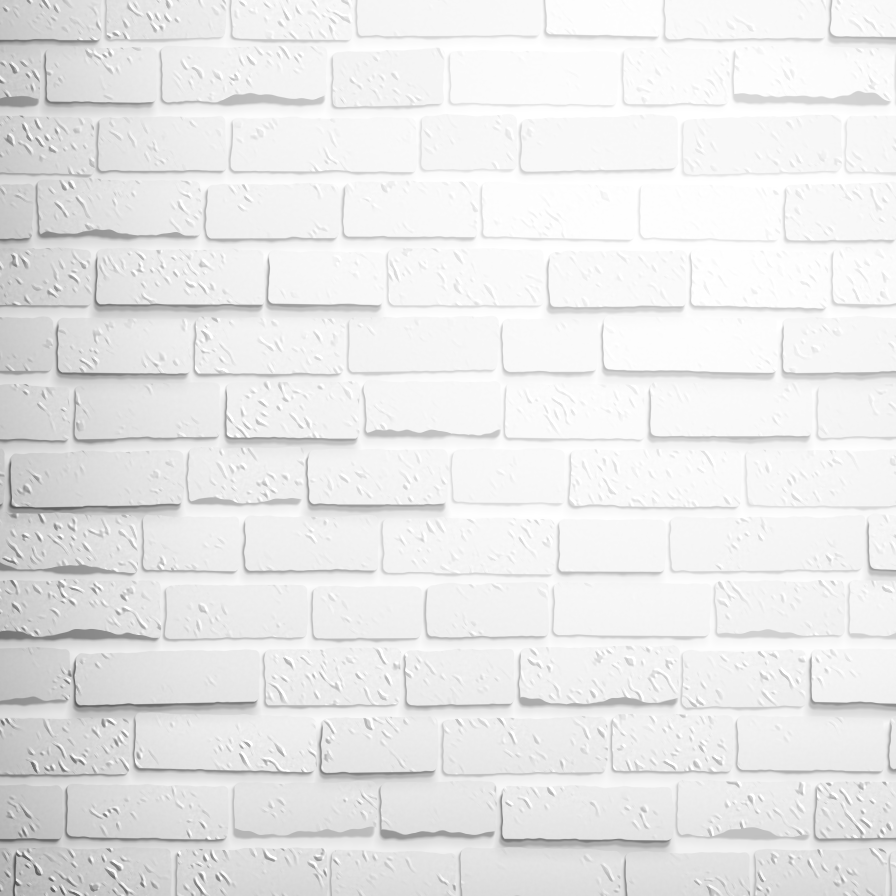
This texture is drawn by a WebGL 2 fragment shader. Its source:

```glsl
#version 300 es
precision highp float;
// Whitewashed brick wall with uneven, projecting bricks lit from the upper right.
uniform vec2 u_resolution;
out vec4 fragColor;

vec2 hash2(vec2 p) {
  p = vec2(dot(p, vec2(127.1, 311.7)), dot(p, vec2(269.5, 183.3)));
  return fract(sin(p) * 43758.55);
}

float corner(vec2 cell, vec2 f, vec2 o) {
  return dot(hash2(cell + o) * 2.0 - 1.0, f - o);
}

float gradientNoise(vec2 p) {
  vec2 c = floor(p), f = fract(p);
  vec2 u = f * f * f * (f * (f * 6.0 - 15.0) + 10.0);
  return mix(mix(corner(c, f, vec2(0, 0)), corner(c, f, vec2(1, 0)), u.x),
             mix(corner(c, f, vec2(0, 1)), corner(c, f, vec2(1, 1)), u.x), u.y);
}

float roundBox(vec2 p, vec2 halfSize, float radius) {
  vec2 q = abs(p) - halfSize + radius;
  return length(max(q, 0.0)) + min(max(q.x, q.y), 0.0) - radius;
}

// Half a brick of stagger on alternate rows, plus a random shift
float stagger(float row) {
  return 0.5 * mod(row, 2.0) + 0.35 * hash2(vec2(row, 5.0)).x;
}

// Irregular vertical joint, in brick lengths
float joint(float i, float row) {
  return i + stagger(row) + 0.42 * (hash2(vec2(i, row)).x - 0.5);
}

// Short tool marks, narrow across and longer along the slant
float toolMarks(vec2 s) {
  float bend = 0.25 * gradientNoise(s * 3.0);
  return smoothstep(0.12, 0.36, gradientNoise((s + bend * 0.3) * vec2(15.0, 5.5)));
}

void main() {
  vec2 uv = gl_FragCoord.xy / u_resolution.y;
  vec2 wall = uv * 13.42 + vec2(0.0, 0.226); // one unit per row
  float brickLength = 2.17;
  float soft = max(0.012, 8.0 / u_resolution.y);

  // Light falls off from the upper right, with dim left and bottom borders
  float dim = smoothstep(0.05, 1.1, length((uv - vec2(0.74, 0.8)) * vec2(1.0, 0.8)));
  float border = pow(max(0.0, 1.0 - uv.x * 3.5), 2.0) + 0.5 * pow(max(0.0, 1.0 - uv.y * 3.5), 2.0);

  float wobble = 0.05 * gradientNoise(wall * 1.9) + 0.022 * gradientNoise(wall * 7.0);
  float face = 0.0, side = 0.0, shadow = 0.0, overhang = 0.0, contact = 0.0;
  float tone = 0.0, rough = 0.0, low = 0.0;

  // This row and the one above, whose shadows reach down
  for (int r = 0; r < 2; r++) {
    float row = floor(wall.y) + float(r);
    float first = floor(wall.x / brickLength - stagger(row));
    for (int k = -1; k < 2; k++) {
      float i = first + float(k);
      float left = joint(i, row) * brickLength, right = joint(i + 1.0, row) * brickLength;
      vec2 h = hash2(vec2(i, row) + 31.7), g = hash2(vec2(i, row) + 73.1);
      float depth = 0.1 + 0.9 * h.x * h.x;

      vec2 halfSize = vec2((right - left) * 0.5 - 0.04, 0.39 + 0.04 * g.x);
      vec2 q = wall - vec2((left + right) * 0.5, row + 0.5 + 0.07 * (g.y - 0.5));
      q.y += q.x * 0.05 * (h.y - 0.5);

      // Some bricks have a ragged, broken lower lip
      float broken = step(0.8, g.y);
      float chip = broken * 0.3 * max(0.0, 0.12 + gradientNoise(vec2(wall.x * 1.1, row * 7.3)));
      chip += broken * 0.06 * gradientNoise(wall * 5.0);
      float d = max(roundBox(q, halfSize, 0.09) + wobble, chip - halfSize.y - q.y);
      float cover = 1.0 - smoothstep(-soft, soft, d);

      // Underside, dark contact line, and the shadow thrown down and left
      float under = roundBox(q + vec2(0.035, 0.02 + 0.085 * depth), halfSize, 0.09) + wobble;
      side = max(side, (1.0 - smoothstep(-0.03, 0.025, under)) * (0.3 + 0.7 * depth));
      float edge = roundBox(q + vec2(0.022, 0.028), halfSize, 0.09) + wobble;
      contact = max(contact, (1.0 - smoothstep(-0.02, 0.02, edge)) * (0.3 + 0.7 * h.x));
      float thrown = roundBox(q + vec2(0.05, 0.06 + 0.16 * depth), halfSize, 0.1) + wobble;
      float shade = (1.0 - smoothstep(-0.12, 0.16, thrown)) * (0.3 + 0.7 * depth);
      shadow = max(shadow, shade);
      if (r == 1) overhang = max(overhang, shade);

      if (cover > face) {
        face = cover;
        tone = h.y - 0.5;
        rough = g.x - 0.5;
        low = 1.0 - smoothstep(-0.45, 0.3, q.y);
      }
    }
  }

  // Mortar, shadow and brick undersides
  float grain = gradientNoise(wall * 15.0) + 0.6 * gradientNoise(wall * 29.0);
  float light = 1.01 - 0.05 * dim - 0.1 * border;
  light *= 1.0 - shadow * (0.06 + 0.2 * dim);
  light = mix(light, 0.83 - 0.26 * dim - 0.08 * border, side);
  light -= contact * (0.08 + 0.2 * dim);

  // Painted faces with patches of diagonal tool marks
  vec2 slant = vec2(dot(wall, vec2(0.77, 0.64)), dot(wall, vec2(-0.64, 0.77)));
  float patches = smoothstep(-0.12, 0.35, gradientNoise(wall * 1.5 + 9.0) + 0.45 * rough);
  float marks = toolMarks(slant) - 0.5 * toolMarks(slant - vec2(0.04, 0.0));
  float paint = 0.985 - 0.09 * dim - 0.13 * border + 0.025 * tone - 0.025 * low * dim;
  paint += 0.03 * grain * (0.3 + dim) * (0.4 + patches);
  paint -= patches * marks * (0.06 + 0.33 * dim);
  paint *= 1.0 - 0.4 * overhang * (0.05 + 0.15 * dim);

  light = mix(light, paint, face);
  fragColor = vec4(vec3(clamp(light, 0.0, 1.0)), 1.0);
}
```
